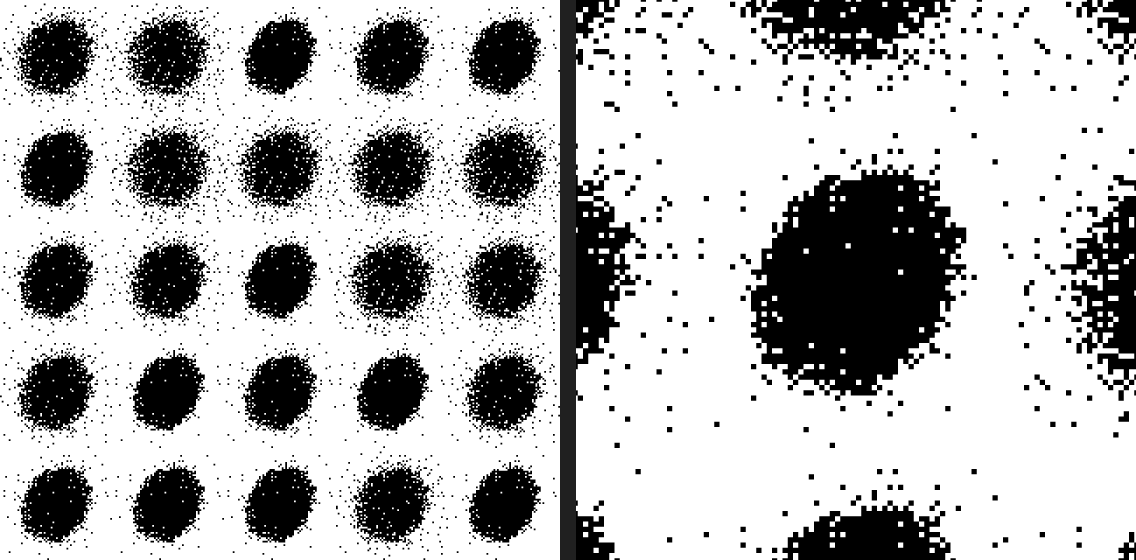
Left: the whole. Right: its middle third, enlarged.
Write a Shadertoy shader that draws this pattern.

```glsl
// Five by five grid of tilted black ovals dissolving into square grains on white.
#define CELLS 5
#define GRAINS_PER_CELL 64
#define OVAL_AXES vec2(0.352, 0.276)
#define ROUND_RADIUS 0.33
#define TILT 1.01
#define SCATTER_MIN 0.005
#define SCATTER_MAX 0.032
#define EDGE_FRAY 0.06
#define WEAR_POWER 2.6
#define SEED 17u
#define INK vec3(0.0)
#define PAPER vec3(1.0)

const float PI = 3.14159265;

// Integer hash to [0, 1)
float hash(uvec2 p, uint salt) {
    uint h = p.x * 1597334677u ^ p.y * 3812015801u ^ (salt + SEED) * 2654435769u;
    h = (h ^ (h >> 16)) * 2146121005u;
    h = (h ^ (h >> 15)) * 2221713035u;
    h ^= h >> 16;
    return float(h >> 8) / 16777216.0;
}

// Approximate signed distance to the oval, rounder as wear grows
float ovalDistance(vec2 p, float wear) {
    float c = cos(TILT), s = sin(TILT);
    vec2 q = vec2(c * p.x + s * p.y, c * p.y - s * p.x);
    vec2 axes = mix(OVAL_AXES, vec2(ROUND_RADIUS), wear);
    return (length(q / axes) - 1.0) * ROUND_RADIUS;
}

// Ink of one grain: 1 inside the scattered oval, 0 outside
float grainInk(ivec2 grain) {
    int total = CELLS * GRAINS_PER_CELL;
    grain = (grain + total) % total;
    uvec2 cell = uvec2(grain / GRAINS_PER_CELL);
    ivec2 local = grain % GRAINS_PER_CELL;

    // Wear differs between cells; the grain noise is shared by all of them
    float wear = pow(hash(cell, 1u), WEAR_POWER);
    float scatter = mix(SCATTER_MIN, SCATTER_MAX, wear);
    float stray = tan(PI * (0.998 * hash(uvec2(local), 2u) - 0.499));
    float fray = EDGE_FRAY * (hash(uvec2(local), 3u) - 0.5);

    vec2 p = (vec2(local) + 0.5) / float(GRAINS_PER_CELL) - 0.5;
    return step(ovalDistance(p, wear) + scatter * stray + fray, 0.0);
}

void mainImage(out vec4 fragColor, in vec2 fragCoord) {
    float total = float(CELLS * GRAINS_PER_CELL);
    vec2 g = fragCoord / iResolution.xy * total - 0.5;
    vec2 pixelSize = min(total / iResolution.xy, vec2(1.0));

    // Box coverage of the four nearest grains
    ivec2 base = ivec2(floor(g));
    vec2 f = clamp((fract(g) - 0.5) / pixelSize + 0.5, 0.0, 1.0);
    float low = mix(grainInk(base), grainInk(base + ivec2(1, 0)), f.x);
    float high = mix(grainInk(base + ivec2(0, 1)), grainInk(base + ivec2(1, 1)), f.x);

    fragColor = vec4(mix(PAPER, INK, mix(low, high, f.y)), 1.0);
}
```
